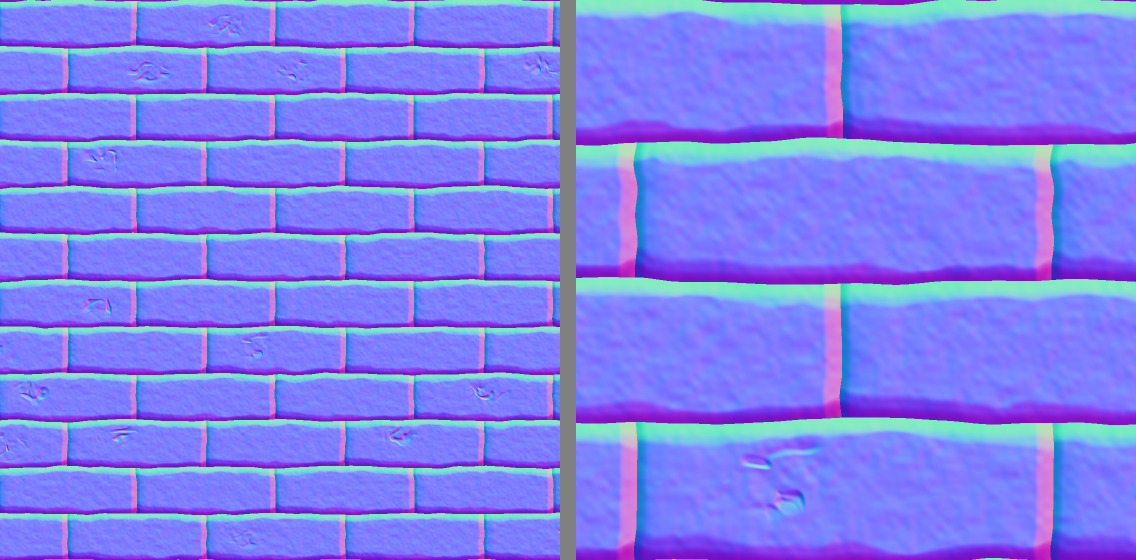
Left: the whole. Right: its middle third, enlarged.
A Shadertoy shader for this texture map:

```glsl
// Tangent-space normal map of a running-bond brick wall, twelve courses high.
// Bevel slopes come from distances to wavy brick edges; grain and chipped
// patches come from the gradient of a noise height field.

float hash(vec2 p) {
    vec3 q = fract(p.xyx * vec3(0.1031, 0.1030, 0.0973));
    q += dot(q, q.yzx + 33.33);
    return fract((q.x + q.y) * q.z);
}

float noise(vec2 p) {
    vec2 i = floor(p), f = fract(p);
    f = f * f * (3.0 - 2.0 * f);
    return mix(mix(hash(i), hash(i + vec2(1, 0)), f.x),
               mix(hash(i + vec2(0, 1)), hash(i + vec2(1, 1)), f.x), f.y);
}

// Horizontal position in bricks; alternate courses shift by half a brick
float brickX(float x, float row) {
    return x * 4.034 - mix(0.488, 0.982, mod(row, 2.0));
}

// Height of the bed joint under a course, sagging at each brick's middle
float bedJoint(float x, float row) {
    float sag = 0.0016 * cos(6.2832 * brickX(x, row));
    return row / 12.0 - 0.001 + sag + 0.003 * (noise(vec2(x * 38.0, row * 7.0 + 20.0)) - 0.5);
}

// Fine grain everywhere, plus a broken patch on some bricks
float surfaceHeight(vec2 p, vec2 chipCentre, float chipDepth) {
    float grain = 0.0010 * noise(p * vec2(85, 105) + 11.0)
                + 0.0005 * noise(p * 220.0 + 47.0);
    vec2 r = (p - chipCentre) / vec2(0.044, 0.025);
    float patchMask = smoothstep(1.0, 0.25, length(r) + 0.5 * (noise(p * 45.0) - 0.5));
    float broken = smoothstep(0.48, 0.78, noise(p * vec2(75, 100) + 3.0 * noise(p * 50.0)));
    return grain - chipDepth * patchMask * (broken + 0.35 * noise(p * 190.0));
}

vec3 wallNormal(vec2 p) {
    // Find the course between its two wavy joints
    float row = floor(p.y * 12.0);
    if (p.y < bedJoint(p.x, row)) row -= 1.0;
    else if (p.y >= bedJoint(p.x, row + 1.0)) row += 1.0;

    float across = brickX(p.x, row) + 0.010 * (noise(vec2(p.y * 65.0, 5.0)) - 0.5);
    float column = floor(across);
    float u = across - column;
    vec2 id = vec2(column, row) + 20.0;

    // Distances to the four sides, with the ends rounded off
    float left = u * 0.248, right = (1.0 - u) * 0.248;
    float corner = 0.004 * smoothstep(0.012, 0.0, min(left, right));
    float bottom = p.y - bedJoint(p.x, row) - corner;
    float top = bedJoint(p.x, row + 1.0) - p.y - 0.5 * corner;

    // Bevels: a wide worn shoulder and a steep outer rim
    float topWidth = 0.009 + 0.008 * noise(vec2(u * 8.0, 3.0))
                   + 0.003 * (noise(vec2(u * 22.0, id.y + id.x * 9.0)) - 0.5);
    float bottomWidth = 0.008 + 0.009 * noise(vec2(u * 6.0, 9.0))
                      + 0.003 * (noise(vec2(u * 18.0, id.x + id.y * 5.0)) - 0.5);
    float topBand = smoothstep(topWidth, topWidth * 0.65, top);
    float bottomBand = smoothstep(bottomWidth, bottomWidth * 0.6, bottom);
    vec2 slope = vec2(0);
    slope.y += 0.65 * topBand + 0.95 * smoothstep(0.010, 0.003, top);
    slope.y -= 0.60 * bottomBand + 1.0 * smoothstep(0.008, 0.001, bottom);
    slope.y += 0.10 * smoothstep(0.026, 0.008, top);
    slope.x -= 0.28 * smoothstep(0.022, 0.004, left) + 1.0 * smoothstep(0.007, 0.001, left);
    slope.x += 0.85 * smoothstep(0.0115, 0.0075, right) + 0.45 * smoothstep(0.005, 0.0, right);
    slope.x += 0.35 * (noise(vec2(u * 9.0, 14.0)) - 0.5) * (topBand + bottomBand);

    // Surface relief; the chip sits at a random place on the brick
    vec2 chipUV = vec2(mix(0.25, 0.78, hash(id + 3.0)), mix(0.40, 0.66, hash(id + 8.0)));
    vec2 chipCentre = vec2(p.x + (chipUV.x - u) * 0.248, (row + chipUV.y) / 12.0);
    float chipDepth = 0.0038 * step(0.73, hash(id * 1.7));
    vec2 e = vec2(0.001, 0);
    vec2 relief = vec2(
        surfaceHeight(p + e.xy, chipCentre, chipDepth) - surfaceHeight(p - e.xy, chipCentre, chipDepth),
        surfaceHeight(p + e.yx, chipCentre, chipDepth) - surfaceHeight(p - e.yx, chipCentre, chipDepth));
    slope -= relief / (2.0 * e.x);

    return normalize(vec3(slope, 1.0));
}

void mainImage(out vec4 fragColor, in vec2 fragCoord) {
    // Average four samples to smooth the joints
    vec3 colour = vec3(0);
    for (int i = 0; i < 4; i++) {
        vec2 offset = vec2(i & 1, i >> 1) * 0.5 - 0.25;
        colour += wallNormal((fragCoord + offset) / iResolution.xy) * 0.5 + 0.5;
    }
    fragColor = vec4(colour / 4.0 - vec3(0.008, 0.008, 0.0), 1.0);
}
```
